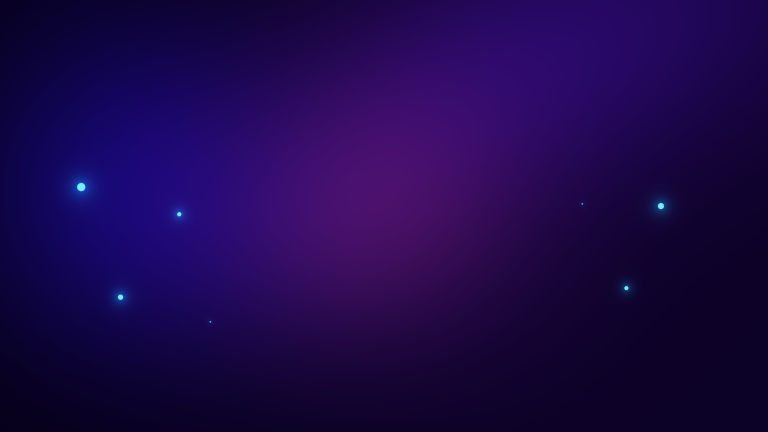
Give the GLSL for this background, as a Shadertoy shader.

```glsl
// A dark violet backdrop with a few small cyan lights.
// Broad tilted Gaussian glows are summed over a dark gradient,
// then each light adds a soft halo and a smooth round core.

// Elliptical Gaussian, with its long axis turned by angle
float glow(vec2 p, vec2 centre, vec2 radius, float angle) {
    vec2 d = p - centre;
    float c = cos(angle), s = sin(angle);
    vec2 q = vec2(c * d.x + s * d.y, c * d.y - s * d.x) / radius;
    return exp(-dot(q, q));
}

// Backdrop: blue at left, violet band at upper right, magenta heart
vec3 backdrop(vec2 p) {
    vec3 col = mix(vec3(0.02, 0.0, 0.08), vec3(0.048, 0.004, 0.148),
                   smoothstep(0.0, 1.4, p.x));
    col += vec3(0.045, 0.02, 0.30) * glow(p, vec2(0.28, 0.58), vec2(0.36, 0.39), 0.0);
    col += vec3(0.11, 0.03, 0.27) * glow(p, vec2(1.20, 0.84), vec2(0.75, 0.33), 0.35);
    col += vec3(0.02, 0.01, 0.10) * glow(p, vec2(0.75, 0.35), vec2(0.50, 0.30), 0.0);
    col += vec3(0.18, 0.04, 0.065) * glow(p, vec2(0.868, 0.51), vec2(0.35, 0.30), 0.35);
    return col;
}

void mainImage(out vec4 fragColor, in vec2 fragCoord) {
    // Height spans 0 to 1; x is kept proportional to a 16:9 frame
    vec2 p = fragCoord / iResolution.xy * vec2(16.0 / 9.0, 1.0);
    float soft = 0.7 / iResolution.y;
    vec3 col = backdrop(p);

    // Lights: centre and core radius
    vec3 lights[7] = vec3[7](
        vec3(0.188, 0.567, 0.0095), vec3(0.415, 0.504, 0.0048),
        vec3(0.279, 0.312, 0.0060), vec3(0.487, 0.255, 0.0018),
        vec3(1.348, 0.528, 0.0018), vec3(1.530, 0.523, 0.0070),
        vec3(1.450, 0.333, 0.0046));
    for (int i = 0; i < 7; i++) {
        float radius = lights[i].z;
        float dist = length(p - lights[i].xy);
        float halo = exp(-dist / (radius * 1.6 + 0.002));
        float core = 1.0 - smoothstep(radius - soft, radius + soft, dist);
        col += vec3(0.0, 0.42, 0.50) * halo * smoothstep(0.0, 0.006, radius);
        col = mix(col, vec3(0.45, 0.93, 1.0), core * smoothstep(-0.002, 0.004, radius));
    }

    fragColor = vec4(col, 1.0);
}
```
